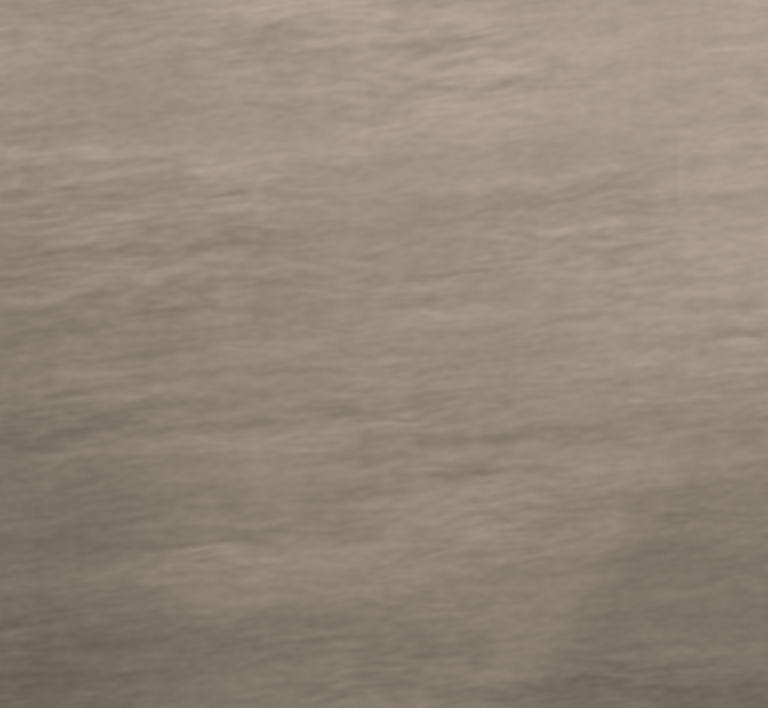
Give the GLSL for this texture, as a WebGL 2 fragment shader.

```glsl
#version 300 es
precision highp float;
// Pale taupe wood flooring with soft, slightly rising grain under uneven light.

uniform vec2 u_resolution;
out vec4 fragColor;

const vec3 DARK_WOOD = vec3(0.44, 0.40, 0.36);
const vec3 PALE_WOOD = vec3(0.67, 0.62, 0.56);
const float GRAIN_SLOPE = 0.09;
const vec2 PLANK_SIZE = vec2(1.1, 0.105);
const float PLANK_CONTRAST = 0.12;
const float JOINT_SOFTNESS = 0.004;
const float BAND_STRENGTH = 0.19;
const float STREAK_STRENGTH = 0.22;
const float FIBRE_STRENGTH = 0.17;
const float SPECK_STRENGTH = 0.085;
const float FLECK_STRENGTH = 0.14;
const float LEFT_SHADE = 0.24;
const float CORNER_SHADE = 0.22;

float hash(vec2 p) {
    return fract(sin(dot(p, vec2(127.1, 311.7))) * 43758.5453);
}

float cornerSlope(vec2 cell, vec2 offset) {
    float angle = 6.28318 * hash(cell);
    return dot(vec2(cos(angle), sin(angle)), offset);
}

// Gradient noise, roughly -0.7 to 0.7.
float noise(vec2 p) {
    vec2 i = floor(p);
    vec2 f = p - i;
    vec2 u = f * f * f * (f * (f * 6.0 - 15.0) + 10.0);
    vec2 e = vec2(1.0, 0.0);
    float low = mix(cornerSlope(i, f), cornerSlope(i + e, f - e), u.x);
    float high = mix(cornerSlope(i + e.yx, f - e.yx), cornerSlope(i + 1.0, f - 1.0), u.x);
    return mix(low, high, u.y);
}

// Tint of a plank row, changing softly at its end joints.
float rowTint(float row, float x) {
    float along = x / PLANK_SIZE.x + hash(vec2(row, 4.0));
    float board = floor(along);
    float soft = JOINT_SOFTNESS / PLANK_SIZE.x;
    float blend = smoothstep(1.0 - 2.0 * soft, 1.0, along - board);
    return mix(hash(vec2(row, board)), hash(vec2(row, board + 1.0)), blend) - 0.5;
}

float plankTint(vec2 p) {
    float across = p.y / PLANK_SIZE.y;
    float row = floor(across);
    float blend = smoothstep(0.85, 1.0, across - row);
    return mix(rowTint(row, p.x), rowTint(row + 1.0, p.x), blend);
}

float woodGrain(vec2 p) {
    // Bend the fibres so that streaks wander a little.
    vec2 q = p;
    q.y += 0.012 * noise(p * vec2(2.6, 6.0) + 3.0);
    q.y += 0.007 * noise(p * vec2(11.0, 22.0) + 17.0);

    float patches = smoothstep(-0.35, 0.40, noise(p * vec2(2.5, 6.0) + 41.0));
    float bands = noise(q * vec2(1.5, 15.0) + 7.0);
    float streaks = noise(q * vec2(4.0, 36.0) + 23.0);
    streaks += 0.7 * noise(q * vec2(11.0, 64.0) + 59.0);
    float fibres = noise(q * vec2(26.0, 100.0) + 11.0);
    float specks = noise(p * vec2(65.0, 115.0) + 5.0);

    // Short pale flecks and darker pores lying along the grain.
    float fleckField = noise(q * vec2(12.0, 58.0) + 71.0);
    float flecks = smoothstep(0.24, 0.50, fleckField) - 0.8 * smoothstep(0.26, 0.52, -fleckField);
    flecks *= smoothstep(-0.10, 0.35, noise(p * vec2(4.0, 9.0) + 83.0));

    return BAND_STRENGTH * bands
         + STREAK_STRENGTH * streaks * mix(0.5, 1.1, patches)
         + FIBRE_STRENGTH * fibres * mix(0.6, 1.2, patches)
         + SPECK_STRENGTH * specks
         + FLECK_STRENGTH * flecks;
}

float roomLight(vec2 uv) {
    float light = 0.28 + 0.61 * uv.y + 0.13 * uv.x;
    float left = smoothstep(0.38, 0.0, uv.x) * smoothstep(1.0, 0.35, uv.y);
    // Slanted shadow across the lower right corner.
    float corner = smoothstep(-0.02, 0.08, uv.x - 0.64 - 0.62 * uv.y);
    corner *= smoothstep(0.48, 0.22, uv.y);
    float mottling = 0.07 * noise(uv * 3.0 + 29.0);
    return light - LEFT_SHADE * left - CORNER_SHADE * corner + mottling;
}

void main() {
    vec2 uv = gl_FragCoord.xy / u_resolution;
    vec2 p = gl_FragCoord.xy / u_resolution.y;
    p.y -= GRAIN_SLOPE * p.x;

    float tone = roomLight(uv) + woodGrain(p) + PLANK_CONTRAST * plankTint(p);
    vec3 color = mix(DARK_WOOD, PALE_WOOD, clamp(tone, -0.15, 1.15));
    fragColor = vec4(color, 1.0);
}
```
